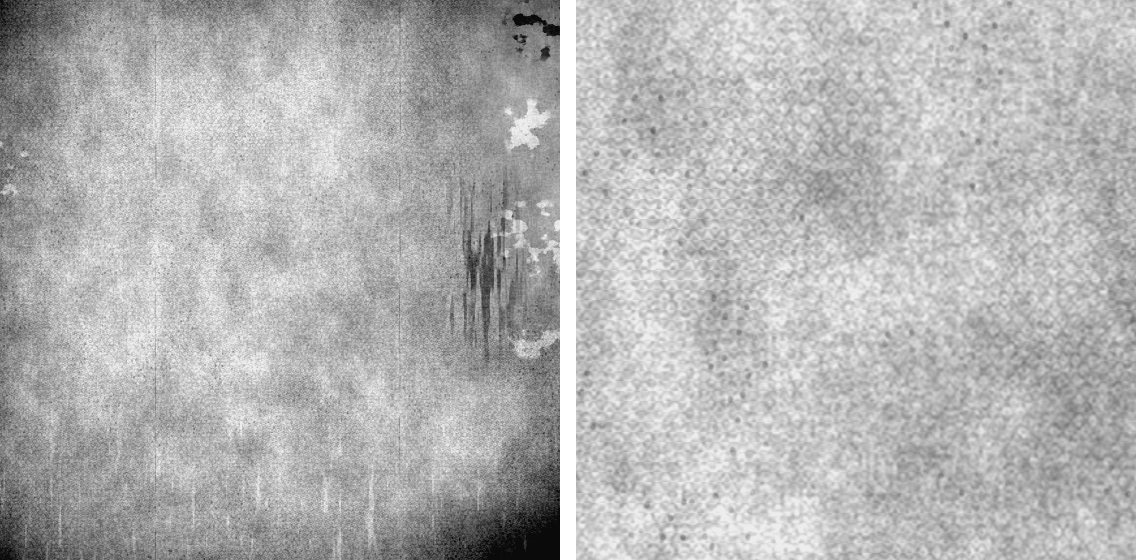
Left, the full canvas; right, a detail of the centre.
Write a WebGL 1 fragment shader that draws this texture.

```glsl
precision highp float;
// Worn grey canvas: a fine zigzag weave under mottled stains and a vignette.
// Layered sines make the weave, value noise the stains, streaks and flakes,
// and cellular noise the scattered dark pits.
uniform vec2 u_resolution;

const float TAU = 6.2831853;
const vec2 WEAVE_COUNT = vec2(112.0, 166.0);

vec2 hash2(vec2 cell) {
  vec3 h = fract(cell.xyx * vec3(0.1031, 0.1030, 0.0973));
  h += dot(h, h.yzx + 33.33);
  return fract((h.xx + h.yz) * h.zy);
}

float noise(vec2 p) {
  vec2 i = floor(p), f = fract(p);
  f = f * f * (3.0 - 2.0 * f);
  float low = mix(hash2(i).x, hash2(i + vec2(1.0, 0.0)).x, f.x);
  float high = mix(hash2(i + vec2(0.0, 1.0)).x, hash2(i + 1.0).x, f.x);
  return mix(low, high, f.y);
}

float fbm(vec2 p) {
  float sum = 0.0, gain = 0.5;
  for (int i = 0; i < 5; i++) {
    sum += gain * noise(p);
    p = mat2(1.6, 1.2, -1.2, 1.6) * p + 7.3;
    gain *= 0.5;
  }
  return sum / 0.97;
}

// Distance to the nearest scattered point
float cellular(vec2 p) {
  vec2 i = floor(p), f = fract(p);
  float nearest = 2.0;
  for (int y = -1; y <= 1; y++) {
    for (int x = -1; x <= 1; x++) {
      vec2 offset = vec2(float(x), float(y));
      nearest = min(nearest, length(offset + hash2(i + offset) - f));
    }
  }
  return nearest;
}

// Soft elliptical mask, 1 at the centre and 0 at the rim
float patchMask(vec2 p, vec2 centre, vec2 radius) {
  return 1.0 - smoothstep(0.0, 1.0, length((p - centre) / radius));
}

float weave(vec2 p, vec2 count) {
  float drift = 0.3 * sin(p.x * 17.0 + p.y * 9.0) + 0.5 * noise(p * 60.0);
  float zigzag = 0.3 * sin(TAU * (p.x * count.x + 0.5 * floor(p.y * count.y) + drift));
  return sin(TAU * (p.y * count.y + zigzag + 0.4 * drift));
}

float vignetteTone(vec2 p) {
  vec2 d = 2.0 * (p - vec2(0.48, 0.46));
  vec2 q = abs(2.0 * p - 1.0);
  vec2 rim = pow(q, vec2(8.0));
  return 0.795 - 0.13 * dot(d, d) - 0.12 * (rim.x + rim.y) - 0.22 * pow(q.x * q.y, 3.0);
}

// Fold line: thin broken dark thread with a pale halo
float crease(vec2 p, float x, float halfWidth) {
  float offset = abs(p.x - x - 0.002 * (noise(vec2(p.y * 9.0, x)) - 0.5));
  float broken = smoothstep(0.3, 0.7, noise(vec2(x * 50.0, p.y * 45.0)));
  float thread = 1.0 - smoothstep(0.3 * halfWidth, halfWidth, offset);
  float halo = 1.0 - smoothstep(halfWidth, 8.0 * halfWidth, offset);
  return 0.035 * halo - 0.15 * thread * broken;
}

void main() {
  vec2 p = gl_FragCoord.xy / u_resolution;
  float stain = fbm(p * 5.0 + 3.0) - 0.5;
  float mottle = fbm(p * vec2(24.0, 20.0)) - 0.5;

  // Broad light and shade, with a smoother worn panel at the upper right
  float panel = smoothstep(0.74, 0.9, p.x + 0.15 * stain) * smoothstep(0.3, 0.6, p.y);
  float tone = mix(vignetteTone(p), 0.62, 0.7 * panel);
  tone += 0.36 * stain + 0.26 * mottle;
  float corner = patchMask(p, vec2(1.0, 0.0), vec2(0.42, 0.22));
  tone -= corner * (0.34 + 0.5 * stain);
  tone -= 0.12 * (1.0 - smoothstep(0.0, 0.16, p.y)) * smoothstep(-0.1, 0.2, stain + mottle);

  // Vertical streaks
  float streak = noise(p * vec2(130.0, 9.0)) * 0.6 + noise(p * vec2(260.0, 30.0)) * 0.4;
  float worn = patchMask(p, vec2(0.86, 0.53), vec2(0.13, 0.27));
  tone -= 0.42 * worn * smoothstep(0.48, 0.75, streak + 0.4 * mottle);
  float low = 1.0 - smoothstep(0.05, 0.35, p.y);
  tone += 0.14 * low * smoothstep(0.68, 0.85, streak) + 0.06 * (streak - 0.5);
  tone += crease(p, 0.278, 0.0017) + crease(p, 0.714, 0.0017);

  // Weave, loose fibres and grain; weave fades when too fine to resolve
  float resolved = smoothstep(2.0, 3.0, u_resolution.y / WEAVE_COUNT.y);
  float cloth = (1.0 - 0.7 * panel) * (0.6 + 0.8 * noise(p * 13.0));
  float fibres = noise(p * vec2(110.0, 390.0)) + noise(p * vec2(390.0, 120.0)) - 1.0;
  float grain = noise(p * 430.0 + 11.0) - 0.5;
  tone += 0.042 * cloth * resolved * weave(p, WEAVE_COUNT);
  tone += (1.0 - 0.4 * panel) * (0.10 * fibres + 0.17 * grain);

  // Pale flaked paint and dark chips near the sides
  float ragged = fbm(p * vec2(42.0, 55.0) + 19.0);
  float flakeArea = patchMask(p, vec2(0.94, 0.77), vec2(0.06, 0.07))
    + patchMask(p, vec2(0.95, 0.57), vec2(0.10, 0.10))
    + patchMask(p, vec2(0.96, 0.39), vec2(0.10, 0.04))
    + patchMask(p, vec2(0.01, 0.70), vec2(0.06, 0.07));
  tone += 0.25 * smoothstep(0.62, 0.74, ragged + 0.2 * min(flakeArea, 1.0)) * smoothstep(0.0, 0.3, flakeArea);
  float chipArea = patchMask(p, vec2(0.98, 0.95), vec2(0.11, 0.08));
  tone -= 0.4 * smoothstep(0.58, 0.68, 1.0 - ragged + 0.12 * chipArea) * smoothstep(0.0, 0.4, chipArea);

  // Sparse pits
  float pit = 1.0 - smoothstep(0.06, 0.18, cellular(p * vec2(75.0, 60.0)));
  tone -= 0.16 * pit * smoothstep(0.55, 0.75, noise(p * 21.0 + 5.0));

  gl_FragColor = vec4(vec3(clamp(tone, 0.04, 0.93)), 1.0);
}
```
